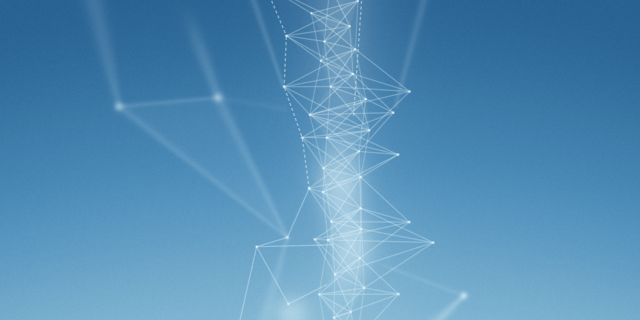
This background is drawn by a Shadertoy shader. Its source:

```glsl
// A column of linked nodes rising through a blue gradient, with soft ghost beams.
// Nodes zigzag about a curved spine; short loops link them with thin antialiased
// segments and faint triangles, and all light is summed before blending to white.

#define STRANDS 28
#define LINE_WIDTH 0.0009
#define NODE_RADIUS 0.0038
#define LINK_LIGHT 0.34
#define FACET_LIGHT 0.065
#define HAZE_LIGHT 0.62
#define GRAIN 0.014
#define SKY_LOW vec3(0.53, 0.73, 0.835)
#define SKY_MID vec3(0.30, 0.555, 0.73)
#define SKY_TOP vec3(0.155, 0.385, 0.575)
#define LIGHT_COLOR vec3(0.90, 0.97, 0.99)

float hash(float n) { return fract(sin(n * 127.1 + 3.7) * 4375.85); }

float bell(float x, float center, float width) {
    float d = (x - center) / width;
    return exp(-d * d);
}

// x: distance to the segment, y: position along it from 0 to 1
vec2 segment(vec2 p, vec2 a, vec2 b) {
    vec2 ab = b - a;
    float h = clamp(dot(p - a, ab) / dot(ab, ab), 0.0, 1.0);
    return vec2(length(p - a - ab * h), h);
}

float thread(vec2 p, vec2 a, vec2 b) {
    return 1.0 - smoothstep(0.0, LINE_WIDTH + 1.0 / iResolution.y, segment(p, a, b).x);
}

float dashes(vec2 p, vec2 a, vec2 b) {
    float phase = fract(segment(p, a, b).y * length(b - a) * 60.0);
    return thread(p, a, b) * smoothstep(0.5, 0.3, abs(phase - 0.5) * 1.4);
}

// Blurred beam whose width grows from wa to wb
float beam(vec2 p, vec2 a, vec2 b, float wa, float wb) {
    vec2 s = segment(p, a, b);
    return bell(s.x, 0.0, mix(wa, wb, s.y));
}

float dotLight(vec2 p, vec2 c, float radius) {
    float px = 1.0 / iResolution.y;
    return 1.0 - smoothstep(radius - px, radius + px, length(p - c));
}

float edgeSide(vec2 p, vec2 a, vec2 b) {
    vec2 e = normalize(b - a);
    return e.x * (p.y - a.y) - e.y * (p.x - a.x);
}

float facet(vec2 p, vec2 a, vec2 b, vec2 c, float blur) {
    float turn = sign(edgeSide(c, a, b));
    float inside = min(edgeSide(p, a, b), min(edgeSide(p, b, c), edgeSide(p, c, a)) * 1.0);
    if (turn < 0.0) inside = -max(edgeSide(p, a, b), max(edgeSide(p, b, c), edgeSide(p, c, a)));
    return smoothstep(-blur, blur, inside);
}

// Node families: dense core, left rim and right spikes
float spine(float y) { return 1.06 + 0.04 * bell(y, 0.22, 0.13); }

vec2 coreNode(float i) {
    float y = 1.06 - 1.13 * (i + 0.8 * hash(i)) / float(STRANDS);
    float side = mod(i, 2.0) * 2.0 - 1.0;
    float reach = side * (0.25 + 0.75 * hash(i + 40.0));
    return vec2(spine(y) + reach * (0.075 + 0.035 * y), y);
}

vec2 rimNode(float k) {
    return vec2(0.875 + 0.03 * k + 0.02 * cos(2.6 * k), 0.888 - 0.159 * k);
}

vec2 spikeNode(float k) {
    return vec2(1.262 + 0.018 * cos(3.0 * k), 0.714 - 0.19 * k - 0.007 * k * k);
}

// Core node nearest a given height, offset by a few steps
vec2 coreNear(float y, float offset) {
    return coreNode(floor((1.06 - y) / 1.13 * float(STRANDS)) + offset);
}

// A node with a fan of threads into the core
float fan(vec2 p, vec2 node) {
    float light = 0.8 * dotLight(p, node, NODE_RADIUS);
    for (int j = -2; j <= 2; j++)
        light += 0.32 * thread(p, node, coreNear(node.y, float(j) * 1.5 + 0.5 * mod(float(j), 2.0)));
    return light;
}

float network(vec2 p) {
    float light = 0.0;
    for (int n = 0; n < STRANDS; n++) {
        float i = float(n);
        vec2 a = coreNode(i), b = coreNode(i + 1.0), c = coreNode(i + 3.0);
        light += LINK_LIGHT * (thread(p, a, b) + thread(p, a, c) + 0.7 * thread(p, a, coreNode(i + 4.0)));
        light += FACET_LIGHT * facet(p, a, b, c, 0.004) + 0.7 * dotLight(p, a, NODE_RADIUS * 0.8);
    }
    for (float k = -1.0; k < 5.0; k++) {
        light += fan(p, rimNode(k));
        if (k < 3.0) light += 0.6 * dashes(p, rimNode(k), rimNode(k + 1.0));
        if (k >= 0.0 && k < 4.0) light += fan(p, spikeNode(k));
    }
    light += 0.6 * dashes(p, vec2(1.13, 1.0), vec2(1.105, 0.64));
    return light + fan(p, vec2(1.229, 0.648)) + fan(p, vec2(1.354, 0.242));
}

// Out-of-focus shapes around the column
float ghosts(vec2 p) {
    vec2 west = vec2(0.372, 0.667), mid = vec2(0.682, 0.695), knot = vec2(0.898, 0.258);
    vec2 corner = vec2(0.802, 0.229), foot = vec2(0.901, 0.05), east = vec2(1.45, 0.076);
    float light = 0.05 * facet(p, west, mid, knot, 0.02);
    light += 0.13 * beam(p, west, vec2(0.285, 1.03), 0.012, 0.035);
    light += 0.16 * beam(p, mid, vec2(0.56, 1.03), 0.014, 0.03) * smoothstep(1.02, 0.8, p.y);
    light += 0.12 * beam(p, west, mid, 0.009, 0.007) + 0.05 * beam(p, mid, vec2(0.89, 0.66), 0.01, 0.01);
    light += 0.12 * beam(p, knot, west, 0.006, 0.014) + 0.14 * beam(p, knot, mid, 0.008, 0.018);
    light += 0.12 * beam(p, vec2(1.237, 0.67), vec2(1.33, 1.02), 0.007, 0.014);
    light += 0.14 * beam(p, vec2(0.885, 0.73), vec2(0.785, 1.02), 0.006, 0.012);
    light += 0.30 * beam(p, east, vec2(1.35, -0.02), 0.007, 0.018) + 0.09 * beam(p, east, vec2(1.2, 0.17), 0.008, 0.006);
    light += 0.28 * (bell(length(p - west), 0.0, 0.014) + bell(length(p - mid), 0.0, 0.014));
    light += 0.6 * bell(length(p - east), 0.0, 0.011) + 0.5 * bell(length(p - foot - vec2(0.01, -0.03)), 0.0, 0.05);
    light += 0.4 * (thread(p, corner, knot) + thread(p, corner, foot) + thread(p, corner, vec2(0.75, 0.0)));
    light += 0.4 * (thread(p, knot, rimNode(3.0)) + thread(p, corner, vec2(1.04, 0.235)) + thread(p, foot, vec2(1.02, 0.11)));
    light += 0.13 * beam(p, knot, vec2(0.82, -0.02), 0.008, 0.02);
    return light + 0.8 * (dotLight(p, corner, NODE_RADIUS) + dotLight(p, knot, NODE_RADIUS) + dotLight(p, foot, NODE_RADIUS));
}

void mainImage(out vec4 fragColor, in vec2 fragCoord) {
    vec2 p = fragCoord / iResolution.y;

    // Sky, darker toward the top and the sides
    float height = p.y + 0.13 * (p.x - 1.0) * (p.x - 1.0);
    vec3 color = mix(SKY_LOW, SKY_MID, smoothstep(-0.15, 0.58, height));
    color = mix(color, SKY_TOP, smoothstep(0.35, 1.12, height));

    // Haze along the spine, brightest in its lower half
    float strength = 0.32 * smoothstep(0.3, 0.8, p.y) + bell(p.y, 0.43, 0.10) + bell(p.y, 0.23, 0.12);
    float light = HAZE_LIGHT * strength * bell(p.x, spine(p.y), 0.055 + 0.03 * p.y);
    light += 0.10 * bell(p.x, spine(p.y), 0.2) + ghosts(p);
    if (abs(p.x - 1.07) < 0.32) light += network(p);
    color = mix(color, LIGHT_COLOR, 1.0 - exp(-light));

    // Fine grain in canvas units
    vec2 cell = floor(p * 256.0);
    color += GRAIN * (hash(cell.x * 0.73 + cell.y * 1.37) - 0.5);
    fragColor = vec4(color, 1.0);
}
```
